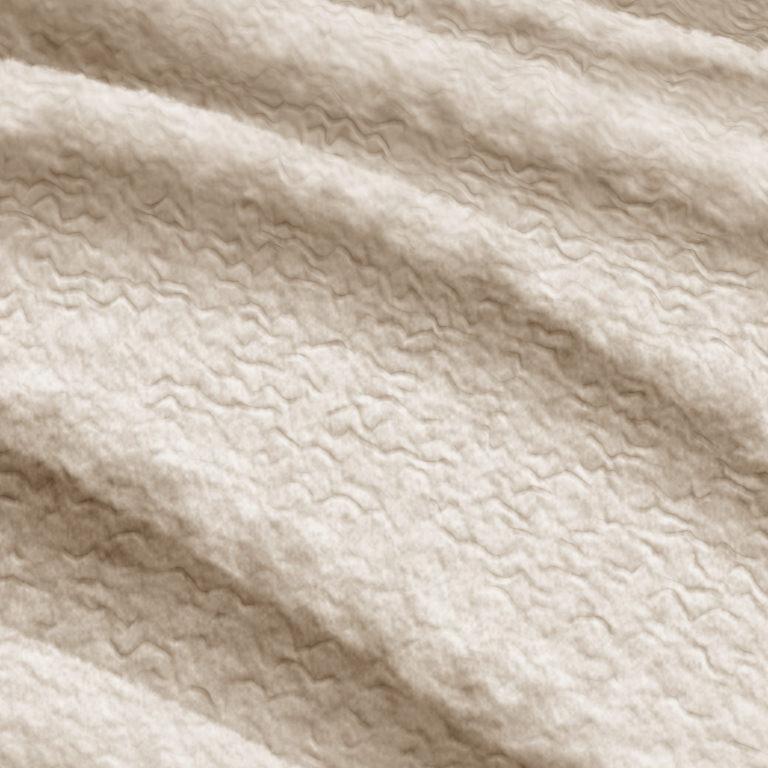
Write a Shadertoy shader that draws this texture.

```glsl
float hash(vec2 p) {
    vec3 q = fract(p.xyx * 0.1031);
    q += dot(q, q.yzx + 33.33);
    return fract((q.x + q.y) * q.z);
}

float noise(vec2 p) {
    vec2 i = floor(p), f = fract(p);
    f = f * f * (3.0 - 2.0 * f);
    return mix(mix(hash(i), hash(i + vec2(1, 0)), f.x),
               mix(hash(i + vec2(0, 1)), hash(i + vec2(1, 1)), f.x), f.y);
}

float fbm(vec2 p) {
    float sum = 0.0, amp = 0.533;
    for (int i = 0; i < 4; i++) {
        sum += amp * noise(p);
        p = mat2(1.6, 1.2, -1.2, 1.6) * p + 7.3;
        amp *= 0.5;
    }
    return sum;
}

// Staggered puffs whose rows shrink with distance; creases fade in and out
float quilt(vec2 p) {
    p += 0.02 * (vec2(noise(p * 27.0), noise(p * 31.0 + 40.0)) - 0.5);
    p += 0.008 * (vec2(noise(p * 75.0), noise(p * 80.0 + 9.0)) - 0.5);
    float col = (p.x - 0.5 + 0.25 * p.y) / (0.064 - 0.034 * p.y);
    float row = -44.0 * log(1.68 - p.y - 0.3 * (p.x - 0.5));
    row += 0.8 * abs(fract(col) - 0.5);
    vec2 cell = vec2(fract(col + 0.5 * mod(floor(row), 2.0)), fract(row)) - 0.5;
    vec2 dome = max(1.0 - 4.0 * cell * cell, 0.0);
    float puff = pow(dome.y, 0.7);
    float crease = mix(0.2, 1.15, smoothstep(0.25, 0.75, noise(p * vec2(34.0, 42.0) + 5.0)));
    return 1.0 - crease * (1.0 - puff) - 0.6 * (1.0 - dome.x) * puff;
}

float pileHeight(vec2 p, float onFold, float focus) {
    float lumps = fbm(vec2(p.x + 0.4 * p.y, p.y) * vec2(26.0, 30.0));
    float fur = fbm(vec2(p.x + 0.3 * p.y, p.y - 0.3 * p.x) * vec2(125.0, 100.0));
    return quilt(p) * mix(0.85, 0.38, onFold)
         + lumps * mix(0.7, 1.2, onFold) + fur * mix(0.25, 0.65, focus);
}

// Parabola c.x - c.y * x - c.z * x^2
float curve(vec3 c, float x) {
    return c.x - x * (c.y + c.z * x);
}

void mainImage(out vec4 fragColor, in vec2 fragCoord) {
    vec2 p = fragCoord / iResolution.xy;

    // Folds from far to near: upper edge, lower edge
    vec3 crest[5] = vec3[5](vec3(1.2, 0.265, 0.0), vec3(1.109, 0.226, 0.07),
        vec3(0.926, 0.198, 0.216), vec3(0.564, 0.477, 0.102), vec3(0.186, 0.395, 0.21));
    vec3 base[5] = vec3[5](vec3(1.16, 0.38, -0.1), vec3(0.928, 0.097, 0.143),
        vec3(0.792, 0.054, 0.348), vec3(0.427, 0.548, 0.112), vec3(-0.1, 0.4, 0.2));
    // Ground below each fold: shadow tone, lit tone, shadow reach
    vec3 ground[5] = vec3[5](vec3(0.72, 0.83, 0.06), vec3(0.56, 0.85, 0.11),
        vec3(0.57, 0.87, 0.21), vec3(0.52, 0.76, 0.22), vec3(0.6, 0.8, 0.2));

    float tuft = fbm(vec2(p.x + 0.5 * p.y, p.y) * vec2(30.0, 32.0)) - 0.5;
    float fringe = fbm(p * 75.0) - 0.5;
    float tone = 0.7, onFold = 0.0;

    for (int i = 0; i < 5; i++) {
        float top = curve(crest[i], p.x) + 0.012 * fringe + 0.006 * tuft;
        float bottom = curve(base[i], p.x) + 0.022 * tuft;
        float t = (p.y - bottom) / (top - bottom);

        // Rounded fold, mottled by tufts along its underside
        float fold = mix(0.66, 0.89, smoothstep(-0.1, 0.8, t));
        fold -= 0.22 * tuft * (1.0 - smoothstep(0.2, 1.0, t));

        float depth = max(bottom - p.y, 0.0);
        float valley = mix(ground[i].x, ground[i].y, smoothstep(-0.03, ground[i].z, depth));
        float isFold = smoothstep(-0.012, 0.016, p.y - bottom);
        float cover = 1.0 - smoothstep(-0.006, 0.005, p.y - top);
        tone = mix(tone, mix(valley, fold, isFold), cover);
        onFold = mix(onFold, isFold, cover);
    }

    // Dim far corner, and the shaded hollow at the left
    tone -= 0.17 * smoothstep(0.9, 1.0, p.y + 0.25 * p.x) * (1.0 - smoothstep(0.08, 0.4, p.x))
          * smoothstep(0.0, 0.03, p.y - curve(crest[2], p.x));
    tone -= 0.05 * (1.0 - onFold) * exp(-60.0 * dot(p - vec2(0.08, 0.31), p - vec2(0.08, 0.31)));

    // Pile lit from above, softer away from the focal band
    float focus = 1.0 - 0.75 * smoothstep(0.15, 0.55, abs(p.y - 0.34));
    float height = pileHeight(p, onFold, focus);
    float slope = height - pileHeight(p + vec2(0.003, 0.008), onFold, focus);
    float relief = 0.1 * slope + 0.085 * (height - mix(1.12, 1.1, onFold));
    tone += relief * mix(0.75, 1.0, focus);
    tone += 0.05 * focus * (noise(p * vec2(260.0, 210.0)) - 0.5);

    // Soft highlight shoulder, then warm cream tinting
    tone = clamp(tone, 0.3, 0.97);
    tone -= 0.35 * max(tone - 0.9, 0.0);
    fragColor = vec4(pow(vec3(tone), vec3(1.0, 1.28, 1.63)), 1.0);
}
```
